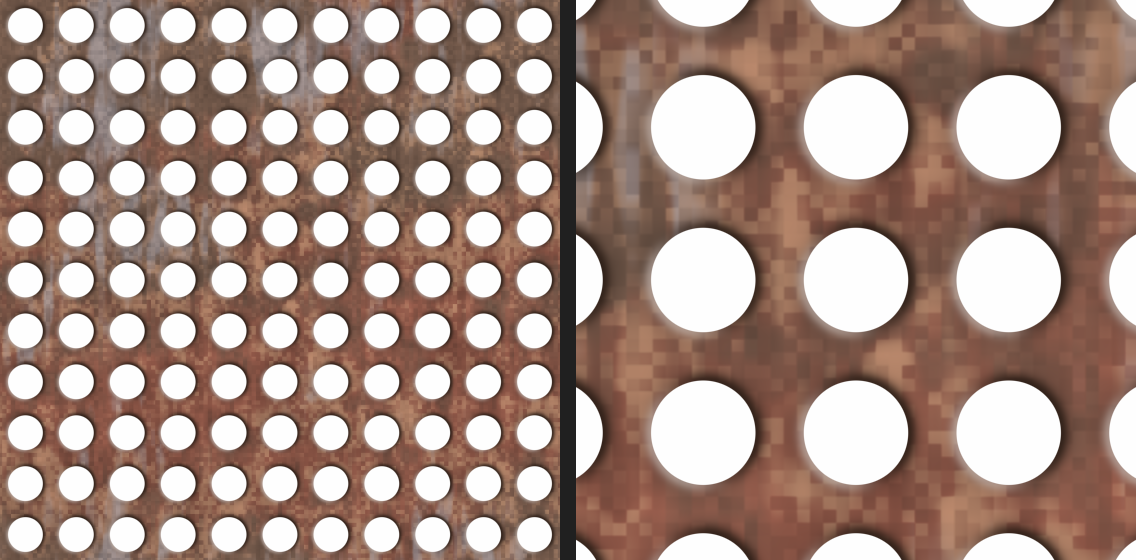
Left, the full canvas; right, a detail of the centre.
Write a WebGL 1 fragment shader that draws this pattern.

```glsl
precision highp float;
uniform vec2 u_resolution;

#define HOLES 11.0
#define RADIUS 0.342
#define BEVEL 0.055
#define GRAIN 128.0
#define GRAIN_AMOUNT 0.13
#define RED_RUST vec3(0.55, 0.335, 0.275)
#define BROWN_RUST vec3(0.47, 0.365, 0.305)
#define TAN_RUST vec3(0.64, 0.49, 0.385)
#define BARE_STEEL vec3(0.56, 0.54, 0.56)
#define SHADOW vec3(0.17, 0.115, 0.085)
#define HIGHLIGHT vec3(0.78, 0.72, 0.69)
#define TAU 6.2831853

float hash(vec2 p, float seed) {
  vec3 q = fract(vec3(p.xyx + seed * 17.3) * vec3(0.1031, 0.1030, 0.0973));
  q += dot(q, q.yzx + 33.33);
  return fract((q.x + q.y) * q.z);
}

// Wrapping cellular noise: random values blended by distance to cell points
float patches(vec2 uv, vec2 period, float seed) {
  vec2 p = uv * period;
  vec2 cell = floor(p);
  float total = 0.0;
  float weights = 0.0;
  for (int j = -1; j <= 1; j++) {
    for (int i = -1; i <= 1; i++) {
      vec2 corner = cell + vec2(float(i), float(j));
      vec2 id = mod(corner, period);
      vec2 jitter = vec2(hash(id, seed), hash(id, seed + 1.0));
      vec2 offset = corner + 0.15 + 0.7 * jitter - p;
      float w = exp(-6.0 * dot(offset, offset));
      total += w * hash(id, seed + 2.0);
      weights += w;
    }
  }
  return total / weights;
}

// Wrapping square blocks with softened borders
float blocks(vec2 uv, vec2 period, float seed) {
  vec2 p = uv * period;
  vec2 cell = floor(p);
  vec2 f = smoothstep(0.35, 0.65, p - cell);
  vec2 a = mod(cell, period);
  vec2 b = mod(cell + 1.0, period);
  float low = mix(hash(a, seed), hash(vec2(b.x, a.y), seed), f.x);
  float high = mix(hash(vec2(a.x, b.y), seed), hash(b, seed), f.x);
  return mix(low, high, f.y);
}

vec3 rustedMetal(vec2 uv) {
  float broad = patches(uv, vec2(5.0, 6.0), 1.0);
  float medium = patches(uv, vec2(13.0, 15.0), 5.0);
  float fine = patches(uv, vec2(36.0, 30.0), 9.0);
  float streak = patches(uv, vec2(64.0, 14.0), 13.0);
  float grain = blocks(uv, vec2(GRAIN), 17.0) - 0.5;
  float strip = blocks(uv, vec2(GRAIN, GRAIN * 0.25), 21.0) - 0.5;
  float mottle = 0.45 * broad + 0.35 * medium + 0.2 * fine - 0.5;

  // Broad horizontal drift from red to brown
  float drift = cos(TAU * (uv.y - 0.32)) + 0.25 * sin(TAU * (2.0 * uv.y - uv.x));
  float red = smoothstep(-0.55, 0.65, 0.55 * drift + 2.2 * mottle + 0.3 * strip + 0.1);
  vec3 color = mix(BROWN_RUST, RED_RUST, red);

  // Tan flecks gathered in two bands
  float band = 0.5 + 0.5 * cos(TAU * (2.0 * uv.y - 0.24) + 0.6 * sin(TAU * uv.x));
  float fleck = 0.45 * medium + 0.35 * fine + 0.2 * streak + 0.3 * grain + 0.17 * band;
  color = mix(color, TAN_RUST, 0.75 * smoothstep(0.5, 0.86, fleck));

  // Vertical smears of bare steel
  float exposed = 0.5 * cos(TAU * (uv.y - 0.9)) + 0.3 * cos(TAU * (uv.x - 0.27));
  float smear = 0.4 * patches(uv, vec2(7.0, 6.0), 25.0) + 0.35 * streak + 0.25 * medium;
  smear += 0.16 * exposed + 0.12 * strip;
  color = mix(color, BARE_STEEL, 0.75 * smoothstep(0.52, 0.86, smear));

  float tone = 1.0 + GRAIN_AMOUNT * (grain + 0.6 * strip) + 0.16 * (fine - 0.5);
  return color * (tone + 0.12 * (streak - 0.5));
}

void main() {
  vec2 uv = gl_FragCoord.xy / u_resolution;
  vec2 local = fract(uv * HOLES) - 0.5;
  float dist = length(local) - RADIUS;
  float pixel = HOLES / min(u_resolution.x, u_resolution.y);

  // Bevelled rim: lit at lower left, shaded at upper right
  float facing = dot(local / max(length(local), 0.001), normalize(vec2(-0.85, -0.5)));
  float rim = max(dist, 0.0) / BEVEL;
  float shade = smoothstep(-0.35, 0.75, -facing) * exp(-rim * rim);
  float shine = smoothstep(-0.1, 0.9, facing) * exp(-rim * rim * 1.3);
  vec3 color = rustedMetal(uv);
  color *= 1.0 - 0.22 * exp(-rim * 0.8);
  color = mix(color, SHADOW, 0.85 * shade);
  color = mix(color, HIGHLIGHT, 0.65 * shine);

  float hole = 1.0 - smoothstep(-0.75 * pixel, 0.75 * pixel, dist);
  gl_FragColor = vec4(mix(color, vec3(0.995), hole), 1.0);
}
```
